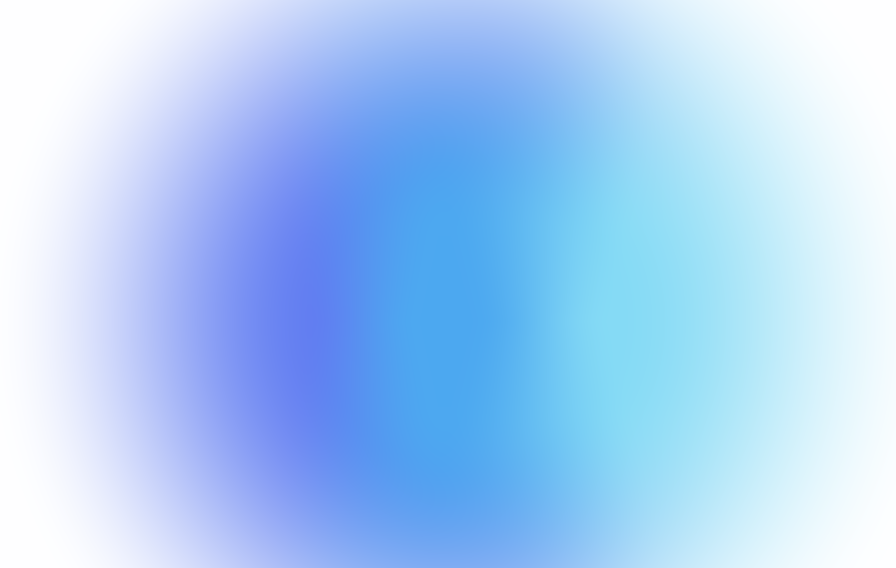
Reproduce this background procedurally as a Shadertoy shader.

```glsl
#define GLOW_CENTRE vec2(0.827, 0.434)
#define GLOW_INNER 0.25
#define GLOW_OUTER 0.855
#define VIOLET_EDGE 0.640
#define CYAN_EDGE 0.955
#define EDGE_SOFTNESS 0.10
#define VIOLET vec3(0.38, 0.49, 0.945)
#define AZURE vec3(0.30, 0.66, 0.94)
#define CYAN vec3(0.52, 0.855, 0.96)
#define PERIWINKLE vec3(0.37, 0.54, 0.94)
#define PAPER vec3(0.995, 0.997, 1.0)

// Three vertical colour zones whose borders blur away from the middle
vec3 zoneColour(vec2 p) {
    float rise = abs(p.y - GLOW_CENTRE.y);
    float blur = EDGE_SOFTNESS + 0.22 * rise;
    float toAzure = smoothstep(VIOLET_EDGE - blur, VIOLET_EDGE + blur, p.x);
    float toCyan = smoothstep(CYAN_EDGE - 1.2 * blur, CYAN_EDGE + 1.2 * blur, p.x);
    vec3 colour = mix(mix(VIOLET, AZURE, toAzure), CYAN, toCyan);

    // Periwinkle tint near the top and bottom of the central column
    float across = (p.x - GLOW_CENTRE.x) / 0.32;
    float tint = smoothstep(0.15, 0.55, rise) * exp(-across * across);
    return mix(colour, PERIWINKLE, 0.85 * tint);
}

// Round soft-edged coverage
float glowMask(vec2 p) {
    float radius = length(p - GLOW_CENTRE);
    return 1.0 - smoothstep(GLOW_INNER, GLOW_OUTER, radius);
}

void mainImage(out vec4 fragColor, in vec2 fragCoord) {
    // Canvas height is one unit; width keeps the designed aspect
    vec2 p = fragCoord / iResolution.xy * vec2(512.0 / 324.0, 1.0);
    fragColor = vec4(mix(PAPER, zoneColour(p), glowMask(p)), 1.0);
}
```
